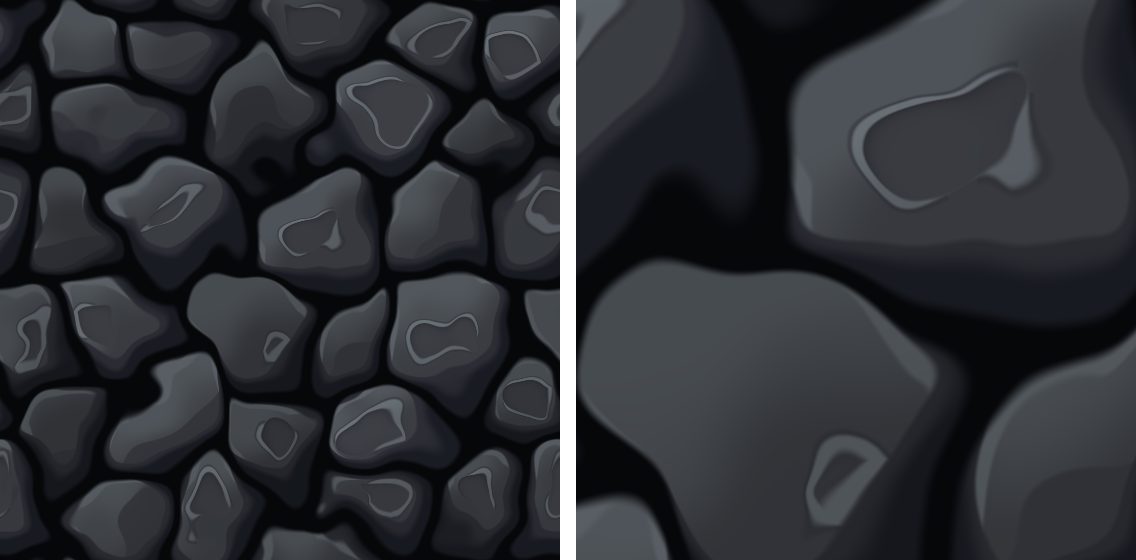
Left, the full canvas; right, a detail of the centre.
Write a three.js fragment shader that draws this texture.

```glsl
// Dark slate cobbles packed over black gaps, lit from the upper left.
// Wrapped, warped Voronoi cells give rounded stones; each one gets a shaded
// side, a brighter top face, and either a ridged hollow or a crisp facet.

#define CELLS vec2(5.0, 6.0)
#define JITTER 0.72
#define ROUNDING 17.0
#define SOFT 0.012
#define GAP_WIDTH 0.025
#define LIGHT_DIR vec2(-0.5, 0.866)
#define GAP_COLOR vec3(0.022, 0.027, 0.037)
#define SHADE_COLOR vec3(0.09, 0.10, 0.125)
#define SIDE_COLOR vec3(0.16, 0.165, 0.19)
#define FACE_COLOR vec3(0.23, 0.24, 0.26)
#define LIT_COLOR vec3(0.30, 0.32, 0.34)
#define GLINT_COLOR vec3(0.40, 0.43, 0.45)

varying vec2 vUv;

vec2 hash2(vec2 p) {
  vec2 k = vec2(dot(p, vec2(127.1, 311.7)), dot(p, vec2(269.5, 183.3)));
  return fract(sin(k) * 43758.55);
}

// Value noise that wraps after a whole number of lattice steps.
float noise(vec2 uv, float period, float seed) {
  vec2 p = uv * period;
  vec2 i = floor(p);
  vec2 f = fract(p);
  f = f * f * f * (f * (f * 6.0 - 15.0) + 10.0);
  float a = hash2(mod(i, period) + seed).x;
  float b = hash2(mod(i + vec2(1.0, 0.0), period) + seed).x;
  float c = hash2(mod(i + vec2(0.0, 1.0), period) + seed).x;
  float d = hash2(mod(i + 1.0, period) + seed).x;
  return mix(mix(a, b, f.x), mix(c, d, f.x), f.y);
}

float edge(float x) {
  return smoothstep(-SOFT, SOFT, x);
}

// Offset from p to the jittered centre of a cell, in square units.
vec2 toCentre(vec2 cell, vec2 p) {
  vec2 wrapped = mod(cell, CELLS);
  vec2 centre = cell + 0.5 + JITTER * (hash2(wrapped + 3.0) - 0.5);
  centre.x += 0.5 * mod(wrapped.y, 2.0) - 0.25;
  return (centre - p) * vec2(1.0, CELLS.x / CELLS.y);
}

// Rounded distance to the cell border; also yields the stone id and local frame.
float stoneField(vec2 p, out vec2 id, out vec2 local) {
  vec2 base = floor(p);
  vec2 nearest = vec2(9.0);
  for (int y = -2; y <= 2; y++)
    for (int x = -2; x <= 2; x++) {
      vec2 cell = base + vec2(float(x), float(y));
      vec2 r = toCentre(cell, p);
      if (dot(r, r) < dot(nearest, nearest)) {
        nearest = r;
        id = mod(cell, CELLS);
      }
    }
  float sum = 0.0;
  for (int y = -2; y <= 2; y++)
    for (int x = -2; x <= 2; x++) {
      vec2 r = toCentre(base + vec2(float(x), float(y)), p);
      vec2 diff = r - nearest;
      if (dot(diff, diff) > 0.0001)
        sum += exp(-ROUNDING * dot(0.5 * (r + nearest), normalize(diff)));
    }
  local = -nearest;
  return -log(sum) / ROUNDING;
}

void main() {
  // Bend the plane so outlines become wavy
  vec2 bend = vec2(noise(vUv, 11.0, 5.0), noise(vUv, 11.0, 41.0)) - 0.5;
  vec2 id, local;
  float d = stoneField(vUv * CELLS + 0.42 * bend, id, local);

  vec2 rnd = hash2(id + 17.0);
  vec2 rnd2 = hash2(id + 71.0);
  float wave = noise(vUv, 13.0, 23.0) - 0.5;
  float ripple = noise(vUv, 24.0, 59.0) - 0.5;
  float light = dot(local, LIGHT_DIR);

  // Sides: dark below, paler toward the light
  float facet = d + 0.22 * light + 0.14 * wave - 0.07;
  vec3 color = mix(SHADE_COLOR, SIDE_COLOR, smoothstep(-0.03, 0.05, facet));

  // Top face, pushed toward the light
  float face = d + 0.28 * light + 0.15 * wave + 0.05 * ripple - 0.135;
  float glow = smoothstep(-0.12, 0.48, light + 0.35 * wave + 0.22 * (rnd2.x - 0.5));
  vec3 top = mix(FACE_COLOR * 0.92, LIT_COLOR, glow);

  // Bright chamfer along the lit border of the face
  float chamfer = 0.075 * smoothstep(0.06, 0.34, light + 0.3 * ripple);
  top = mix(top, mix(LIT_COLOR, GLINT_COLOR, 0.5), edge(chamfer - face - 0.012) * 0.75);

  // Hollow with a winding ridge, or a single slanted facet
  float angle = 6.2832 * rnd.y;
  vec2 axis = vec2(cos(angle), sin(angle));
  if (rnd.x < 0.68) {
    vec2 q = vec2(dot(local, axis), 1.55 * dot(local, vec2(-axis.y, axis.x)));
    float hollow = 0.23 - length(q) + 0.34 * wave + 0.16 * ripple;
    hollow = min(hollow, face - 0.055);
    float width = 0.027 * smoothstep(0.22, 0.65, noise(vUv, 16.0, 83.0));
    float inside = edge(hollow);
    float shadow = exp(-max(hollow, 0.0) / 0.045) * smoothstep(-0.15, 0.2, light);
    top = mix(top, mix(FACE_COLOR, SIDE_COLOR, 0.15 + 0.75 * shadow), inside);
    float crease = edge(0.012 - abs(hollow + 2.0 * width + 0.012));
    top = mix(top, SIDE_COLOR, 0.45 * crease * step(0.004, width));
    float ridge = edge(width - abs(hollow + width)) * smoothstep(0.0, 0.012, width);
    top = mix(top, mix(LIT_COLOR, GLINT_COLOR, 0.35 + 0.65 * glow), ridge);
  } else {
    float slant = dot(local, normalize(axis + vec2(1.2, -1.2))) + 0.3 * wave - 0.04;
    top = mix(top, mix(SIDE_COLOR, FACE_COLOR, 0.4), edge(slant) * 0.85);
  }
  color = mix(color, top, edge(face));

  // Tone per stone, then the soft fall into the gaps
  color *= 0.88 + 0.22 * rnd2.y;
  float body = smoothstep(GAP_WIDTH, GAP_WIDTH + 0.045, d);
  gl_FragColor = vec4(mix(GAP_COLOR, color, body), 1.0);
}
```
